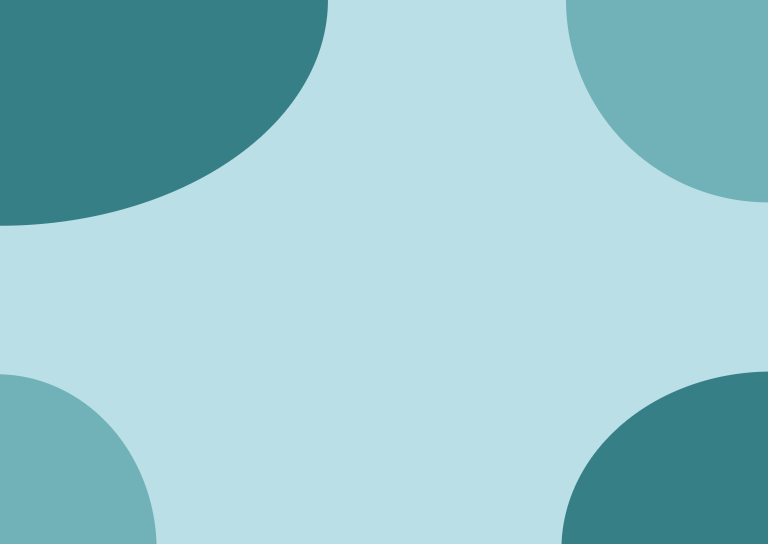
Give the GLSL for this background, as a WebGL 1 fragment shader.

```glsl
precision highp float;

uniform vec2 u_resolution;

const vec3 PALE_BLUE = vec3(0.729, 0.875, 0.902);
const vec3 DEEP_TEAL = vec3(0.216, 0.498, 0.525);
const vec3 SOFT_TEAL = vec3(0.439, 0.698, 0.722);

// Approximate signed distance to an axis-aligned ellipse
float ellipseDistance(vec2 offset, vec2 radii) {
  float level = length(offset / radii);
  float slope = length(offset / (radii * radii));
  return level * (level - 1.0) / max(slope, 1e-4);
}

// Lays a smooth-edged ellipse over a colour; center and radii are canvas fractions
vec3 paintEllipse(vec3 base, vec3 tint, vec2 uv, vec2 center, vec2 radii, vec2 canvas, float pixel) {
  float dist = ellipseDistance((uv - center) * canvas, radii * canvas);
  float coverage = clamp(0.5 - dist / pixel, 0.0, 1.0);
  return mix(base, tint, coverage);
}

void main() {
  vec2 uv = gl_FragCoord.xy / u_resolution;
  vec2 canvas = vec2(u_resolution.x / u_resolution.y, 1.0);
  float pixel = 1.0 / u_resolution.y;

  vec3 color = PALE_BLUE;

  // Upper corners
  color = paintEllipse(color, DEEP_TEAL, uv, vec2(0.0, 1.0), vec2(0.427, 0.415), canvas, pixel);
  color = paintEllipse(color, SOFT_TEAL, uv, vec2(1.0, 1.0), vec2(0.263, 0.372), canvas, pixel);

  // Lower corners, centered just outside the canvas
  color = paintEllipse(color, SOFT_TEAL, uv, vec2(-0.004, -0.012), vec2(0.208, 0.324), canvas, pixel);
  color = paintEllipse(color, DEEP_TEAL, uv, vec2(1.004, -0.010), vec2(0.273, 0.327), canvas, pixel);

  gl_FragColor = vec4(color, 1.0);
}
```
